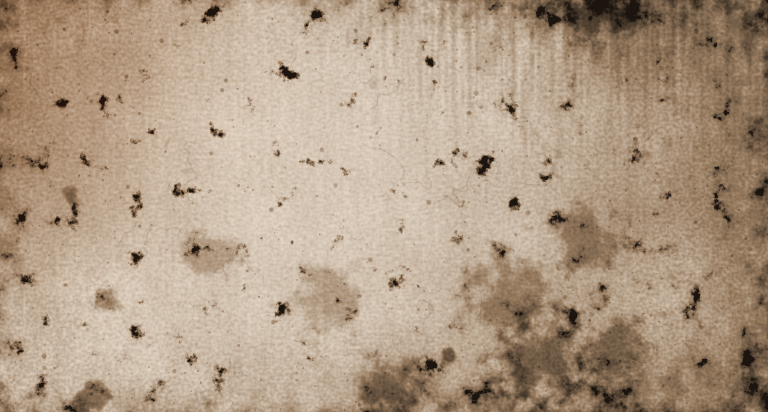
Reproduce this texture procedurally as a Shadertoy shader.

```glsl
// Aged sepia paper: a pale worn centre, darkened corners, stains and grime.
// Soft blobs set the broad tone; gradient noise breaks up stains and borders;
// fine grain, streaks, cracks and specks add wear before a sepia ramp colours it.

vec2 hash2(vec2 p) {
    vec3 q = fract(p.xyx * vec3(0.1031, 0.1030, 0.0973));
    q += dot(q, q.yzx + 33.33);
    return fract((q.xx + q.yz) * q.zy);
}

float gradientNoise(vec2 p) {
    vec2 cell = floor(p), f = fract(p);
    vec2 w = f * f * f * (f * (f * 6.0 - 15.0) + 10.0);
    vec4 corner;
    for (int i = 0; i < 4; i++) {
        vec2 o = vec2(i & 1, i >> 1);
        float angle = 6.2832 * hash2(cell + o).x;
        corner[i] = dot(vec2(cos(angle), sin(angle)), f - o);
    }
    vec2 rows = mix(corner.xz, corner.yw, w.x);
    return 1.4 * mix(rows.x, rows.y, w.y);
}

float fbm(vec2 p, int octaves) {
    float sum = 0.0, amp = 0.6;
    for (int i = 0; i < octaves; i++) {
        sum += amp * gradientNoise(p);
        p = mat2(1.6, 1.2, -1.2, 1.6) * p + 17.3;
        amp *= 0.58;
    }
    return sum;
}

float blob(vec2 p, vec2 centre, float radius) {
    vec2 d = (p - centre) / radius;
    return exp(-dot(d, d));
}

// Broad light and shade: centre, radius, change of tone
float broadShade(vec2 p) {
    const vec4 shades[12] = vec4[12](
        vec4(0.08, 0.93, 0.36, -0.13), vec4(0.10, 0.52, 0.27, -0.08),
        vec4(1.80, 0.95, 0.34, -0.16), vec4(1.50, 1.00, 0.20, -0.09),
        vec4(1.72, 0.03, 0.36, -0.13), vec4(1.42, 0.36, 0.26, -0.08),
        vec4(0.97, 0.03, 0.14, -0.07), vec4(0.64, 0.55, 0.42, 0.05),
        vec4(1.32, 0.42, 0.11, 0.07), vec4(1.61, 0.24, 0.17, 0.10),
        vec4(0.18, 0.19, 0.22, 0.05), vec4(1.87, 0.52, 0.24, -0.10));
    float sum = 0.0;
    for (int i = 0; i < 12; i++) sum += shades[i].w * blob(p, shades[i].xy, shades[i].z);
    return sum;
}

// Ragged stains: centre, radius, strength
float stains(vec2 p, float breakup) {
    const vec4 marks[12] = vec4[12](
        vec4(0.17, 0.53, 0.024, 0.24), vec4(0.26, 0.27, 0.032, 0.20),
        vec4(0.51, 0.37, 0.075, 0.13), vec4(0.80, 0.28, 0.090, 0.13),
        vec4(1.09, 0.14, 0.024, 0.32), vec4(0.95, 0.06, 0.080, 0.22),
        vec4(1.24, 0.28, 0.120, 0.17), vec4(1.42, 0.42, 0.090, 0.18),
        vec4(1.31, 0.12, 0.120, 0.22), vec4(1.49, 0.15, 0.090, 0.20),
        vec4(0.22, 0.03, 0.050, 0.26), vec4(1.46, 0.97, 0.100, 0.26));
    float sum = 0.0;
    for (int i = 0; i < 12; i++) {
        float body = blob(p, marks[i].xy, marks[i].z);
        sum += marks[i].w * smoothstep(0.25, 0.85, body + 0.75 * breakup);
    }
    return sum;
}

// Dirt gathering along the four sides, heaviest at the right
float borderGrime(vec2 p, float aspect, float breakup) {
    float right = smoothstep(0.5, 1.4, p.x);
    float sides = 0.14 * exp(-p.x / 0.045) + 0.20 * exp((p.x - aspect) / 0.07);
    float ends = mix(0.14, 0.30, right) * exp(-p.y / mix(0.035, 0.085, right))
               + mix(0.11, 0.28, right) * exp((p.y - 1.0) / mix(0.025, 0.06, right));
    return (sides + ends) * clamp(0.75 + 1.7 * breakup, 0.05, 1.8);
}

// Sparse dark flecks, one candidate in each grid cell
float specks(vec2 p, float density, float chance) {
    vec2 q = p * density, cell = floor(q), seed = hash2(cell + 5.0);
    vec2 centre = 0.3 + 0.4 * hash2(cell + 71.0);
    float radius = 0.10 + 0.18 * seed.y;
    return step(seed.x, chance) * (1.0 - smoothstep(0.4 * radius, radius, length(q - cell - centre)));
}

// Thin broken lines where the noise crosses zero
float cracks(vec2 p) {
    float line = 1.0 - smoothstep(0.0, 0.035, abs(fbm(p * 4.5 + 31.0, 4)));
    return line * smoothstep(0.08, 0.4, gradientNoise(p * 6.0 + 9.0));
}

vec3 sepia(float tone) {
    vec3 c = mix(vec3(0.11, 0.08, 0.06), vec3(0.30, 0.24, 0.18), smoothstep(0.08, 0.30, tone));
    c = mix(c, vec3(0.59, 0.48, 0.37), clamp((tone - 0.30) / 0.29, 0.0, 1.0));
    c = mix(c, vec3(0.82, 0.76, 0.69), clamp((tone - 0.59) / 0.23, 0.0, 1.0));
    return c + max(tone - 0.82, 0.0) * vec3(0.9, 1.0, 1.1);
}

void mainImage(out vec4 fragColor, in vec2 fragCoord) {
    vec2 p = fragCoord / iResolution.y;
    float aspect = iResolution.x / iResolution.y;
    float mottle = fbm(p * 5.0 + 3.0, 5);
    float ragged = fbm(p * 14.0 + 40.0, 5);
    float worn = smoothstep(0.25, 1.0, length((p - vec2(0.72, 0.55)) * vec2(0.9, 1.3)));

    // Large tones, then stains and dirt
    float tone = 0.80 + broadShade(p) + mottle * mix(0.04, 0.09, worn);
    tone -= worn * (0.03 + 0.16 * smoothstep(0.1, 0.65, ragged + 0.4 * mottle));
    tone -= stains(p, ragged) + borderGrime(p, aspect, ragged + 0.4 * mottle);

    // Vertical scuffs toward the upper right
    float scuffed = smoothstep(0.5, 0.95, p.y) * smoothstep(0.7, 1.2, p.x);
    tone += gradientNoise(p * vec2(75.0, 5.0)) * mix(0.018, 0.10, scuffed);

    // Fibres, grain, cracks and flecks
    tone += 0.035 * gradientNoise(p * vec2(60.0, 130.0));
    tone += mix(0.045, 0.075, worn) * gradientNoise(p * 125.0 + 50.0);
    tone -= 0.06 * cracks(p) + 0.16 * specks(p, 34.0, 0.06) + 0.12 * specks(p + 2.0, 70.0, 0.04 + 0.08 * worn);

    // A warmer cast in the upper left
    vec3 warmth = vec3(0.025, -0.005, -0.02) * blob(p, vec2(0.0, 0.9), 0.5);
    fragColor = vec4(clamp(sepia(tone) + warmth, 0.0, 1.0), 1.0);
}
```
